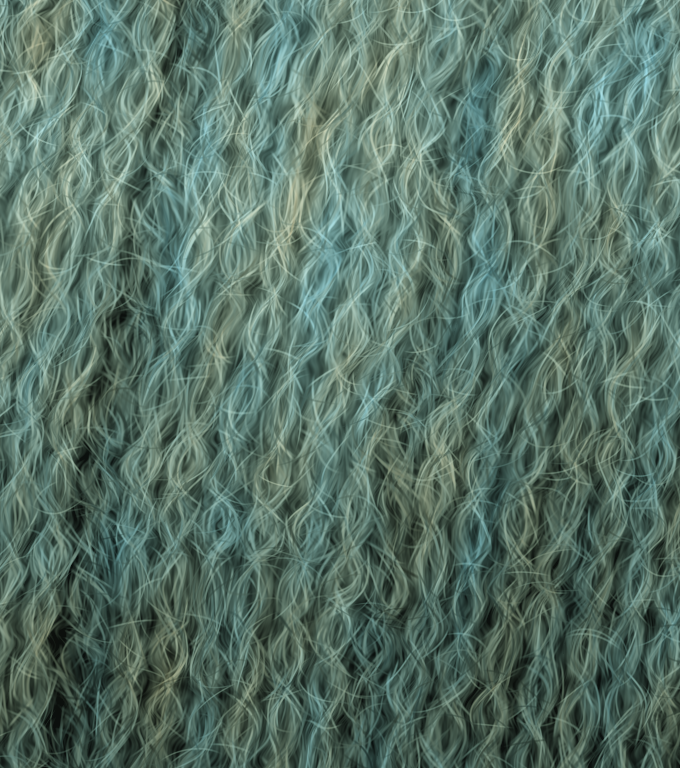
Give the GLSL for this texture, as a Shadertoy shader.

```glsl
// Fuzzy knitted wool: leaning columns of chain stitches in muted sea green.
// A soft streaked body is laid down first, then many short curved hairs are
// scattered along the legs of every stitch, with loose stray hairs on top.

const float PI = 3.14159;
const vec2 STITCH = vec2(0.055, 0.085);
const int HAIRS = 44;

vec4 hash4(vec3 p) {
    vec4 h = fract(p.xyzx * vec4(0.1031, 0.1030, 0.0973, 0.1099));
    h += dot(h, h.wzxy + 33.33);
    return fract((h.xxyz + h.yzzw) * h.zywx);
}

// Gradient noise, about -0.7 to 0.7
float corner(vec2 cell, vec2 d) {
    float a = 2.0 * PI * hash4(vec3(cell, 7.0)).x;
    return dot(vec2(cos(a), sin(a)), d);
}

float noise(vec2 p) {
    vec2 i = floor(p), f = p - i;
    vec2 u = f * f * f * (f * (f * 6.0 - 15.0) + 10.0);
    vec2 e = vec2(1.0, 0.0);
    return mix(mix(corner(i, f), corner(i + e, f - e), u.x),
               mix(corner(i + e.yx, f - e.yx), corner(i + 1.0, f - 1.0), u.x), u.y);
}

// Straightens the leaning, wandering columns
vec2 yarnSpace(vec2 p) {
    vec2 q = p;
    q.x -= 0.12 * p.y + 0.06 * p.y * p.y;
    q.x += 0.022 * noise(p * vec2(5.0, 4.0)) + 0.007 * noise(p * 19.0 + 40.0);
    q.y += 0.03 * noise(p * 6.0 + 80.0);
    return q;
}

// Dark furrows where two groups of columns part
float gully(float x) {
    float a = (x - 0.068) / 0.026, b = (x - 0.46) / 0.018;
    return exp(-a * a) + 0.7 * exp(-b * b);
}

float stitchRow(float y, float column) {
    return y / STITCH.y + 7.0 * hash4(vec3(column, 3.0, 11.0)).x;
}

// Two legs that part and meet again in each stitch
float chainBody(vec2 q) {
    float column = floor(q.x / STITCH.x);
    float x = q.x / STITCH.x - column - 0.5;
    float leg = 0.28 * abs(sin(PI * stitchRow(q.y, column)));
    float d = (abs(x) - leg) / 0.17;
    return exp(-d * d);
}

// Lays the hairs over a base of (tone, hue)
vec2 layHairs(vec2 wool, vec2 q, float shade) {
    float home = floor(q.x / STITCH.x);
    for (int k = 0; k < HAIRS; k++) {
        float layer = float(k) / float(HAIRS);
        float stray = step(0.8, layer);
        for (int i = -1; i <= 1; i++) {
            float column = home + float(i);
            float middle = (column + 0.5) * STITCH.x;
            float furrow = gully(middle);
            float v = stitchRow(q.y, column);
            for (int j = -1; j <= 1; j++) {
                float row = floor(v) + float(j);
                vec4 r = hash4(vec3(column, row, float(k) + 20.0));
                vec4 s = hash4(vec3(row, column, float(k) + 90.0));
                float side = r.x < 0.5 ? -1.0 : 1.0;

                // Root of the hair, near one leg of the stitch
                float offset = side * 0.28 * sin(PI * r.y) + 0.32 * (r.z + r.w - 1.0);
                vec2 d = vec2(q.x - middle - offset * STITCH.x, (v - row - r.y) * STITCH.y);

                // Direction and bend follow the leg, strays wander
                float angle = side * 0.5 * cos(PI * r.y) + (s.x - 0.5) * mix(0.7, 2.6, stray);
                angle -= 0.6 * furrow;
                float bend = mix(-9.0 * side * sin(PI * r.y), 26.0 * (s.y - 0.5), max(stray, 0.3));
                vec2 dir = vec2(sin(angle), cos(angle));
                float along = dot(d, dir);
                float across = d.x * dir.y - d.y * dir.x - bend * along * along;

                float reach = mix(0.022, 0.046, s.z);
                float width = mix(0.0034, 0.0021, layer);
                float cover = smoothstep(width, 0.0, abs(across))
                            * smoothstep(1.0, 0.4, abs(along) / reach);
                float tone = shade + mix(-0.17, 0.25, s.w) + 0.09 * layer - 0.13 * furrow;
                float hue = wool.y + 0.5 * (s.y - 0.5);
                wool = mix(wool, vec2(tone, hue), cover * mix(0.65, 0.45, stray));
            }
        }
    }
    return wool;
}

void mainImage(out vec4 fragColor, in vec2 fragCoord) {
    vec2 p = fragCoord / iResolution.y;
    vec2 q = yarnSpace(p);

    // Broad light: bright above, dim below and to the lower right
    float shade = 0.36 + 0.15 * smoothstep(0.0, 0.85, p.y) + 0.07 * noise(p * 3.5 + 5.0);
    shade -= 0.04 * smoothstep(0.4, 0.9, p.x) * (1.0 - p.y);

    // Streaked body of the yarn
    float sway = 0.006 * sin(2.0 * PI * q.y / STITCH.y + 9.0 * noise(q * 9.0));
    vec2 grain = vec2(q.x + sway, q.y);
    float streak = noise(grain * vec2(150.0, 28.0)) + 0.6 * noise(grain * vec2(280.0, 60.0));
    float tone = shade - 0.13 + 0.17 * chainBody(q) + 0.17 * streak - 0.14 * gully(q.x);

    // Dye drifts along the columns, from teal (-) to tan (+)
    float hue = 1.1 * noise(q * vec2(13.0, 4.0) + 30.0) + 0.6 * noise(q * vec2(24.0, 9.0));
    vec2 wool = layHairs(vec2(tone, hue), q, shade);

    float t = clamp(0.45 + 1.25 * (wool.x - 0.445), 0.06, 0.9);
    vec3 color = t * vec3(0.66 + 0.24 * t, 1.0, 0.84 + 0.12 * t);
    color *= 1.0 + wool.y * vec3(0.2, 0.0, -0.13);
    fragColor = vec4(color, 1.0);
}
```
